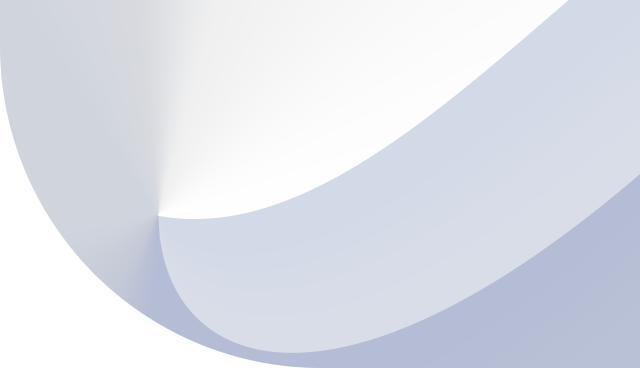
Give the GLSL for this background, as a Shadertoy shader.

```glsl
const vec2 APEX = vec2(0.432, 0.418);

// Smooth coverage of the side where f is positive
float cover(float f) {
    return clamp(0.5 + f / max(length(vec2(dFdx(f), dFdy(f))), 1e-5), 0.0, 1.0);
}

// Sweep of light around the apex, clockwise from straight down
vec3 sweep(float angle) {
    vec3 col = vec3(0.71, 0.74, 0.84);
    col = mix(col, vec3(0.77, 0.79, 0.842), smoothstep(0.0, 0.6, angle));
    col = mix(col, vec3(0.812, 0.832, 0.868), smoothstep(0.4, 1.5, angle));
    col = mix(col, vec3(0.84, 0.85, 0.87), smoothstep(2.4, 3.05, angle));
    col = mix(col, vec3(0.935, 0.936, 0.938), smoothstep(2.98, 3.45, angle));
    return mix(col, vec3(0.995), smoothstep(3.2, 4.5, angle));
}

// Height of the edge between the bright sheet and the fold
float upperEdge(float x) {
    float t = max(x - APEX.x, 0.0) / 1.118;
    return 0.4136 + t * (-0.202 + t * (1.202 - 0.414 * t));
}

// Height of the outer edge of the fold, steep near the apex
float lowerEdge(float x) {
    float q = sqrt(max(x - APEX.x, 0.0) / 1.3136);
    return 0.4205 + q * (-1.225 + q * (0.564 + q * (0.728 + 0.04 * q)));
}

void mainImage(out vec4 fragColor, in vec2 fragCoord) {
    vec2 p = fragCoord / iResolution.xy * vec2(1.745, 1.0);
    vec2 d = p - APEX;
    float top = upperEdge(p.x);
    float bottom = lowerEdge(p.x);
    float aboveTop = cover(p.y - top);
    float aboveBottom = cover(p.y - bottom);

    // Bright sheet and shaded left side
    float angle = atan(-d.x, -d.y);
    if (angle < 0.0) angle += 6.28319;
    vec3 sheet = sweep(angle);

    // Fold band and the shadow beneath it
    float across = clamp((p.y - bottom) / max(top - bottom, 1e-3), 0.0, 1.0);
    vec3 band = mix(vec3(0.85, 0.866, 0.91), vec3(0.825, 0.851, 0.906),
                    smoothstep(0.1, 0.9, across));
    vec3 shadow = mix(sweep(0.0), vec3(0.722, 0.757, 0.835),
                      smoothstep(0.0, 0.45, bottom - p.y) * smoothstep(0.5, 1.5, p.x));
    vec3 folded = mix(mix(shadow, band, aboveBottom), sheet, aboveTop);
    vec3 col = d.x > 0.0 ? folded : sheet;

    // Rounded lower left corner on white
    float corner = 0.875 - length(min(p - 0.875, 0.0));
    col = mix(vec3(1.0), col, cover(corner));
    fragColor = vec4(col, 1.0);
}
```
